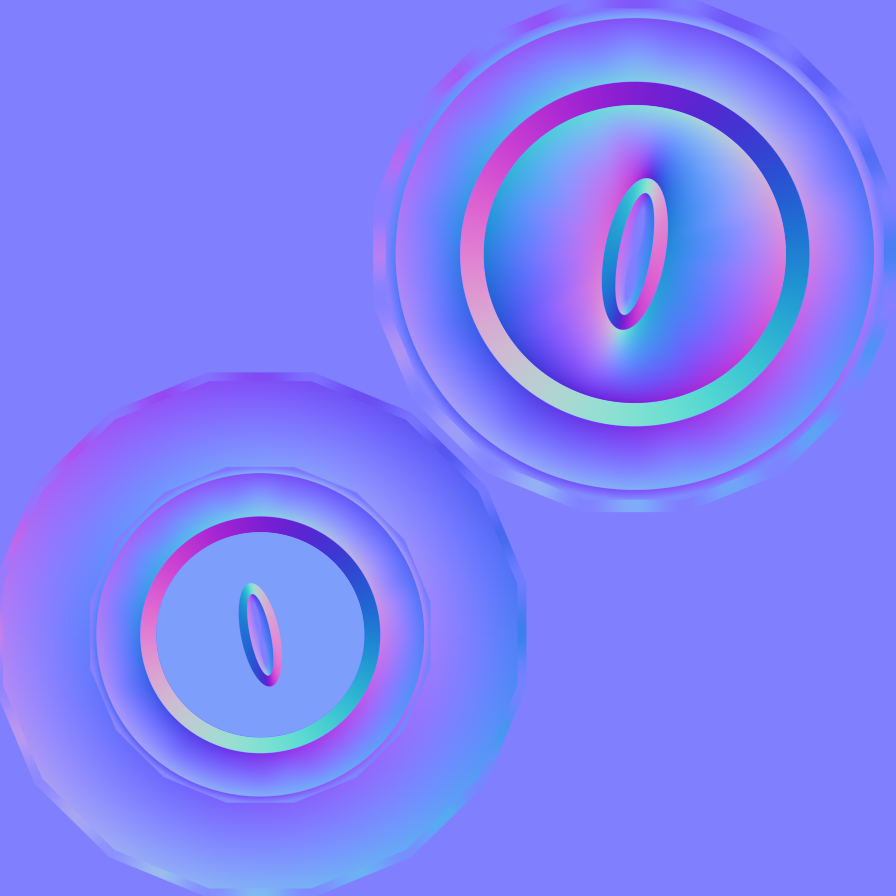
Give the GLSL for this texture map, as a Shadertoy shader.

```glsl
// Tangent-space normal map of two faceted round medallions with ring and oval reliefs.

const float TAU = 6.2831853;

// Antialiased coverage, 1 where the distance is negative
float cover(float d) {
    float px = 1.0 / iResolution.y;
    return smoothstep(0.75 * px, -0.75 * px, d);
}

// Radius measured to the flat sides of a 16-sided polygon
float facetRadius(vec2 p) {
    float seg = TAU / 16.0;
    float a = mod(atan(p.y, p.x) + 0.5 * seg, seg) - 0.5 * seg;
    return length(p) * cos(a);
}

float hash(float n) {
    return fract(sin(n * 91.17) * 4375.85);
}

// Smooth noise that wraps around the circle
float angularNoise(vec2 p, float cells) {
    float x = fract(atan(p.y, p.x) / TAU + 1.0) * cells;
    float i = floor(x), f = fract(x);
    f = f * f * (3.0 - 2.0 * f);
    return mix(hash(mod(i, cells)), hash(mod(i + 1.0, cells)), f) - 0.5;
}

vec2 rotate(vec2 p, float a) {
    float c = cos(a), s = sin(a);
    return vec2(c * p.x - s * p.y, s * p.x + c * p.y);
}

// Approximate ellipse distance in x, outward direction in yz
vec3 ellipse(vec2 p, vec2 radii, float tilt) {
    vec2 q = rotate(p, -tilt);
    float k = length(q / radii);
    vec2 g = q / (radii * radii);
    float len = max(length(g), 1e-4);
    return vec3((k - 1.0) * k / len, rotate(g / len, tilt));
}

// Alternating slopes along the thin faceted border
float borderSlope(vec2 p) {
    float a = atan(p.y, p.x);
    return -0.2 - 0.17 * cos(16.0 * a) + 0.12 * angularNoise(p, 48.0);
}

// Groove, sloped collar and raised ring
void socket(inout vec2 n, vec2 p, float rim, float groove, float ringOut, float ringIn) {
    float r = length(p), facet = facetRadius(p);
    vec2 dir = p / max(r, 1e-4);
    float u = clamp((r - groove) / (rim - groove), 0.0, 1.0);
    n = mix(n, dir * mix(0.38, -0.08, u), cover(facet - rim));

    float t = clamp((r - ringOut) / (groove - ringOut), 0.0, 1.0);
    t += 0.14 * angularNoise(p, 32.0) * sin(t * 3.1416);
    n = mix(n, dir * mix(0.6, -0.38, t), cover(r - groove));
    n = mix(n, -0.76 * dir, cover(r - ringOut) * cover(ringIn - r));
}

// Raised oval loop with a concave middle
void ovalLoop(inout vec2 n, vec2 p, vec2 outer, vec2 inner, float tilt) {
    vec3 eo = ellipse(p, outer, tilt);
    vec3 ei = ellipse(p, inner, tilt);
    n = mix(n, 0.76 * eo.yz, cover(eo.x));
    float depth = clamp(1.0 + ei.x / inner.x, 0.0, 1.0);
    n = mix(n, -0.65 * depth * ei.yz, cover(ei.x));
}

// Upper medallion with a bowl that rises towards its oval
void bowlMedallion(inout vec2 n, vec2 p) {
    float r = length(p), facet = facetRadius(p);
    vec2 dir = p / max(r, 1e-4);
    n = mix(n, dir * borderSlope(p), cover(facet - 0.292));
    socket(n, p, 0.278, 0.267, 0.195, 0.1685);

    vec2 ovalSize = vec2(0.034, 0.087);
    vec3 e = ellipse(p, ovalSize, -0.18);
    float d = max(e.x, 0.0), gap = max(0.1685 - r, 0.0);
    float t = d / (d + gap + 1e-4);
    t = clamp(t + 0.3 * angularNoise(p, 30.0) * t * (1.0 - t), 0.0, 1.0);
    vec2 slope = mix(-0.75 * e.yz, 0.74 * dir, t);
    n = mix(n, slope, cover(r - 0.1685));
    ovalLoop(n, p, ovalSize, vec2(0.018, 0.07), -0.18);
}

// Lower medallion with a broad brim and a flat centre
void brimMedallion(inout vec2 n, vec2 p) {
    float r = length(p), facet = facetRadius(p);
    vec2 dir = p / max(r, 1e-4);
    float t = clamp((r - 0.19) / 0.105, 0.0, 1.0);
    vec2 brim = dir * mix(0.24, -0.42, t);
    brim = mix(brim, dir * (borderSlope(p) - 0.1), cover(0.287 - facet));
    n = mix(n, brim, cover(facet - 0.297));
    socket(n, p, 0.19, 0.183, 0.134, 0.116);
    n = mix(n, vec2(-0.02, 0.24), cover(r - 0.116));
    ovalLoop(n, p, vec2(0.0215, 0.0595), vec2(0.0115, 0.047), 0.2);
}

void mainImage(out vec4 fragColor, in vec2 fragCoord) {
    vec2 uv = fragCoord / iResolution.xy;
    vec2 squash = vec2(1.0, 1.014);
    vec2 slope = vec2(0.0);
    brimMedallion(slope, (uv - vec2(0.2905, 0.2915)) * squash);
    bowlMedallion(slope, (uv - vec2(0.7085, 0.7165)) * squash);

    // Pack the unit normal into colour
    vec3 normal = vec3(slope, sqrt(max(1.0 - dot(slope, slope), 0.0)));
    fragColor = vec4(0.5 + 0.5 * normal, 1.0);
}
```
